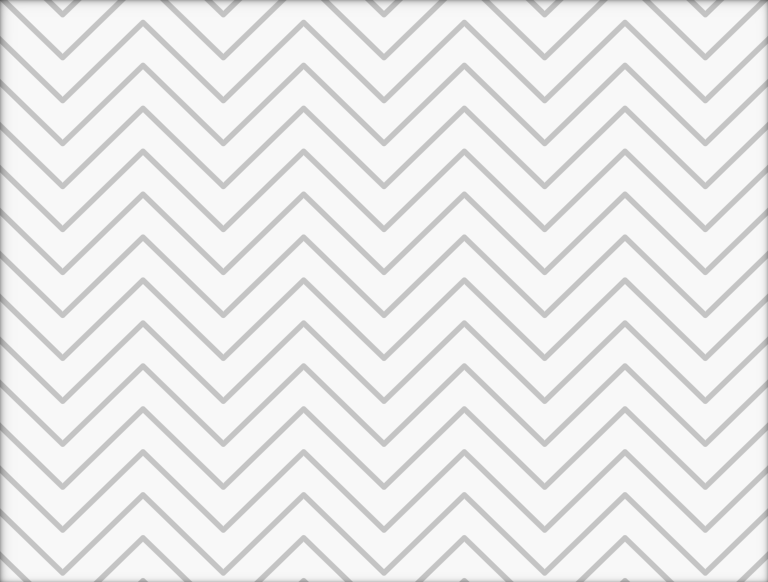
A Shadertoy shader for this pattern:

```glsl
// Thin grey rounded chevron lines on off-white, with a soft shadow along the border.

const vec3 PAPER = vec3(0.972);
const vec3 INK = vec3(0.768);

// All lengths are fractions of the canvas width.
const float WAVE = 0.2092;        // distance between valleys
const float SPACING = 0.05592;    // distance between stacked lines
const float RISE = 0.1016;        // height from valley to peak
const float HALF_STROKE = 0.0036;
const vec2 VALLEY = vec2(0.5, 0.1309); // one valley, measured from the top left

float segmentDistance(vec2 p, vec2 a, vec2 b) {
    vec2 ab = b - a;
    float t = clamp(dot(p - a, ab) / dot(ab, ab), 0.0, 1.0);
    return length(p - a - ab * t);
}

// Distance to the nearest zigzag; p is relative to a valley, y upwards.
float chevronDistance(vec2 p, float wave, float rise, float spacing) {
    // Mirror each wave onto a single rising segment
    float x = abs(p.x - wave * round(p.x / wave));
    vec2 peak = vec2(0.5 * wave, rise);
    // Pick the closest line in the stack
    float row = round((p.y - peak.y * x / peak.x) / spacing);
    return segmentDistance(vec2(x, p.y - row * spacing), vec2(0.0), peak);
}

float edgeShade(float d, float strength, float reach) {
    return 1.0 - strength * exp(-max(d, 0.0) / reach);
}

// Narrow inner shadow, heavier at the left and top
float borderShade(vec2 p, vec2 size) {
    return edgeShade(p.x, 0.36, 0.0042)
         * edgeShade(size.x - p.x, 0.30, 0.0030)
         * edgeShade(size.y - p.y, 0.34, 0.0040)
         * edgeShade(p.y, 0.24, 0.0026);
}

void mainImage(out vec4 fragColor, in vec2 fragCoord) {
    vec2 size = iResolution.xy / iResolution.x;
    vec2 p = fragCoord / iResolution.x;
    float pixel = 1.0 / iResolution.x;

    // Chevron lines
    vec2 valley = vec2(VALLEY.x, size.y - VALLEY.y);
    float d = chevronDistance(p - valley, WAVE, RISE, SPACING) - HALF_STROKE;
    float ink = 1.0 - smoothstep(-0.75 * pixel, 0.75 * pixel, d);

    vec3 color = mix(PAPER, INK, ink) * borderShade(p, size);
    fragColor = vec4(color, 1.0);
}
```
